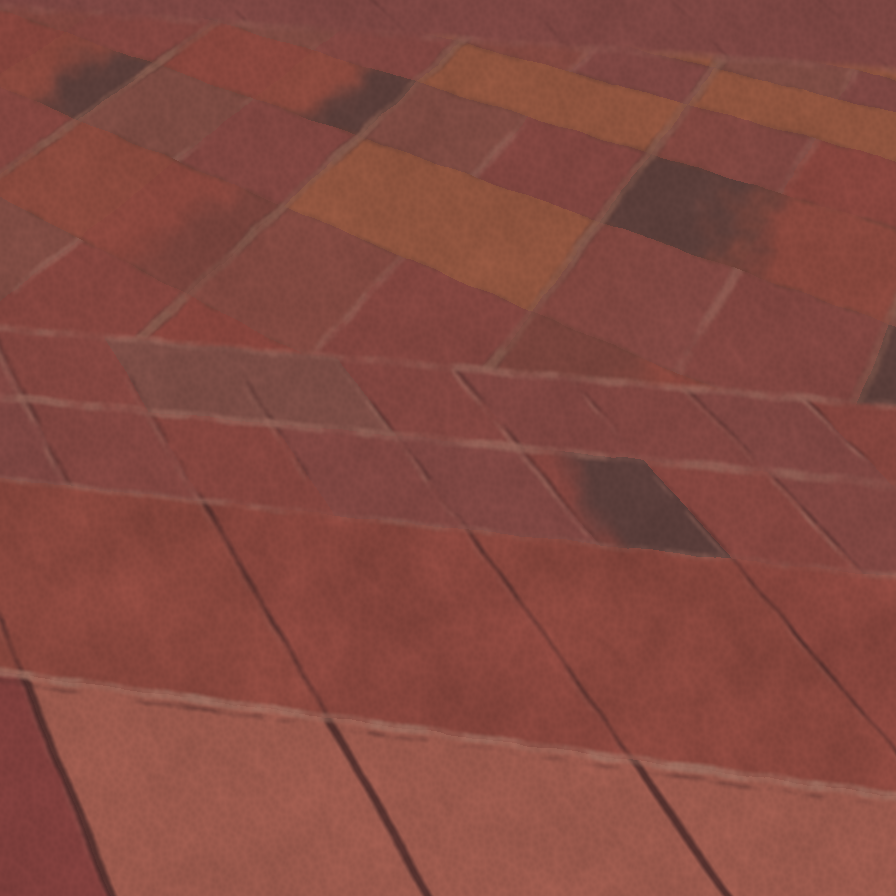
Write a WebGL 2 fragment shader that draws this texture.

```glsl
#version 300 es
precision highp float;
// Worn brick paving seen at a slant: a woven field of whole and split bricks above,
// two border strips of small bricks, then two rows of large tiles.
// Pencils of lines give the perspective; sines and cellular noise give the wear.
uniform vec2 u_resolution;
out vec4 outColor;

const vec3 RED = vec3(.53, .268, .238);
const vec3 PLUM = vec3(.49, .275, .26);
const vec3 ORANGE = vec3(.565, .335, .245);
const vec3 BROWN = vec3(.475, .305, .27);
const vec3 BURNT = vec3(.325, .235, .225);
const vec3 MORTAR = vec3(.58, .39, .345);
const vec3 GAP = vec3(.29, .165, .16);

float hash(vec2 p) {
  vec3 q = fract(p.xyx * vec3(.1031, .1030, .0973));
  q += dot(q, q.yzx + 33.33);
  return fract((q.x + q.y) * q.z);
}

// Distance to the nearest of a set of jittered points
float cellular(vec2 p) {
  vec2 cell = floor(p);
  float nearest = 2.;
  for (int j = -1; j <= 1; j++)
    for (int i = -1; i <= 1; i++) {
      vec2 c = cell + vec2(i, j);
      nearest = min(nearest, distance(p, c + vec2(hash(c + 7.), hash(c + 91.))));
    }
  return nearest;
}

// Soft blotches, about -1 to 1
float blotches(vec2 p) {
  float sum = 0., weight = .5;
  for (int i = 0; i < 5; i++) {
    p = mat2(1.3, 1.1, -1.1, 1.3) * p + 2.7;
    sum += weight * sin(p.x + 1.4 * sin(p.y)) * cos(p.y * .8);
    weight *= .66;
  }
  return sum;
}

float stroke(float dist, float halfWidth) {
  float soft = max(.0032, 1. / min(u_resolution.x, u_resolution.y));
  return 1. - smoothstep(halfWidth - soft, halfWidth + soft, abs(dist));
}

// Whole bricks alternate with split pairs in a checkerboard
vec3 weave(vec2 p, float wear, float fade) {
  float width = .29 + .33 * p.y;
  float column = (p.x - .275 + 1.41 * p.y) / width;
  float depth = max((p.y - .345 * p.x) / (1. + .8 * p.x) + .19, .02);
  float row = log(depth / .098) / log(1.43);
  vec2 id = floor(vec2(column, row)), f = fract(vec2(column, row));
  bool whole = mod(id.x + id.y, 2.) > .5;
  float side = step(.5, f.x);
  float tone = hash(id * 3. + side + 20.);
  vec3 color;
  if (whole) {
    bool fired = (id.x == 1. && id.y < 4.) || id.y < 0.;
    color = mix(RED, ORANGE, fired ? .9 : .35 * tone);
    float toEnd = id.x < 1. ? 1. - f.x : f.x;
    float reach = id.x < 1. ? .26 : .46;
    float scorch = 1. - smoothstep(reach - .16, reach + .1, toEnd + .16 * wear);
    if (!fired && id.y < 4.) color = mix(color, BURNT, scorch * (id.y > 2. ? .3 : .85));
  } else {
    color = mix(mix(BROWN, RED, .25 + tone * .5), mix(RED, PLUM, tone), side);
    color = mix(color, PLUM, smoothstep(1.6, 2.6, column) * .7 * tone);
  }
  // Joints: thin between rows, broad between columns, pale across pairs
  float rowGap = (.5 - abs(f.y - .5)) * depth * .34 * (1. + .8 * p.x);
  float columnGap = (.5 - abs(f.x - .5)) * width * .7;
  color = mix(color, vec3(.41, .25, .21), .5 * fade * stroke(rowGap, .0025));
  if (!whole) color = mix(color, MORTAR, .6 * fade * stroke((f.x - .5) * width * .7, .0045));
  color = mix(color, vec3(.51, .345, .295), (.4 + .5 * fade) * stroke(columnGap, .0055));
  color = mix(color, GAP, .3 * fade * stroke(columnGap - .006, .001));
  // Hazy far strip
  float edge = p.y - .008 - .07 * p.x;
  float haze = 1. - smoothstep(-.008, .008, edge);
  float seam = fract((p.x - p.y) * 6.) - .5;
  vec3 far = mix(PLUM, GAP, .25 * fade * stroke(seam / 6., .003));
  color = mix(color, far, haze);
  return mix(color, MORTAR, .3 * fade * stroke(edge, .004));
}

// Strips of small bricks and rows of tiles share one set of slanted joints
vec3 borders(vec2 p, float a, float wear, float fade) {
  float pitch = .26 + .21 * (a - .366);
  float u = (p.x - .117 - .645 * (a - .366)) / pitch;
  float row = step(.443, a) + step(.534, a) + step(.75, a);
  float count = row < 1.5 ? 2. : 1.;
  float cell = floor(u * count), joint = floor(u * count + .5);
  float gap = (u * count - joint) * pitch / count * .84;
  float tone = hash(vec2(cell + 30., row * 5. + 3.));
  vec3 color = mix(RED, PLUM, .2 + .8 * tone);
  if (row == 0. && (cell == 0. || cell == 1.)) color = mix(BROWN, PLUM, .3);
  if (row == 1. && cell == 3.) {
    float along = fract(u * count) + .3 * (a - .443) / .09;
    color = mix(color, BURNT, .85 * smoothstep(.15, .5, along + .15 * wear));
  }
  if (row == 2.) color = mix(RED, vec3(.54, .28, .24), tone) * (1. + .05 * wear);
  if (row == 3.) color = cell < -1. ? vec3(.50, .245, .235) : vec3(.61, .35, .30);

  // Slanted joints: a dark crack beside a worn pale lip
  float pale = row < 1.5 ? .25 + .45 * hash(vec2(joint + 17., row + 4.)) : .2;
  float dark = row == 3. ? .85 : row == 2. ? .35 + .4 * fade : .5 * fade;
  color = mix(color, MORTAR, pale * fade * stroke(gap + .004, .0035));
  color = mix(color, GAP, dark * stroke(gap - .001, row == 3. ? .0045 : .0028));
  // Broken pale mortar along the rows, with a shadow under the lowest
  color = mix(color, GAP, .45 * fade * stroke(a - .76, .0025));
  color = mix(color, MORTAR, (.2 + .6 * fade) * stroke(a - .443, .0045));
  color = mix(color, MORTAR, (.1 + .5 * fade) * stroke(a - .534, .0035));
  return mix(color, vec3(.62, .43, .375), (.35 + .6 * fade) * stroke(a - .75, .005));
}

void main() {
  vec2 p = gl_FragCoord.xy / u_resolution;
  p.y = 1. - p.y;
  float wear = blotches(p * 13.);
  float fade = smoothstep(-.55, .65, blotches(p * 24. + 9.));
  vec2 q = p + .0009 * sin(p.yx * vec2(61., 73.) + 2. * sin(p * 37.));
  q += .0012 * blotches(p * 60. + 3.);
  float a = (q.y - .0385 * q.x) / (1. + .134 * q.x);
  vec3 color = mix(weave(q, wear, fade), borders(q, a, wear, fade), smoothstep(.363, .369, a));
  color = mix(color, MORTAR, (.15 + .6 * fade) * stroke(a - .366, .004));
  // Blotches, streaks and fine grain
  float grain = cellular(p * vec2(150., 120.)) - .5;
  float streaks = blotches(mat2(.8, .6, -.6, .8) * p * vec2(70., 45.) + 5.);
  color *= 1. + .035 * wear + .07 * grain + .03 * streaks;
  outColor = vec4(color, 1.);
}
```
